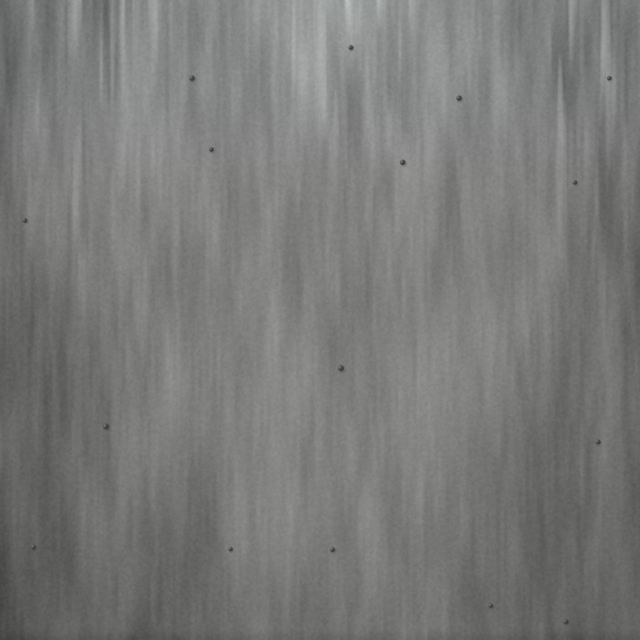
A WebGL 2 fragment shader for this texture:

```glsl
#version 300 es
precision highp float;
// Brushed grey metal sheet with short vertical smudges, pale runs from the top
// and a few small rivets. Smudges are layers of column noise, each column
// shifted at random along its length; broad light and fine grain finish it.

uniform vec2 u_resolution;
out vec4 fragColor;

// Integer hash of a lattice cell, result in 0..1
float hash(vec2 cell, uint seed) {
    uvec2 q = uvec2(ivec2(cell));
    uint h = q.x * 1597334677u ^ q.y * 3812015801u ^ seed * 2798796415u;
    h = (h ^ (h >> 16)) * 2146121005u;
    h = (h ^ (h >> 15)) * 2221713035u;
    return float((h ^ (h >> 16)) >> 8) / 16777216.0;
}

// Smooth value noise on a square lattice
float valueNoise(vec2 p, uint seed) {
    vec2 i = floor(p);
    vec2 f = smoothstep(0.0, 1.0, p - i);
    float low = mix(hash(i, seed), hash(i + vec2(1, 0), seed), f.x);
    float high = mix(hash(i + vec2(0, 1), seed), hash(i + vec2(1, 1), seed), f.x);
    return mix(low, high, f.y);
}

// One column of smooth noise, shifted by a random amount
float column(float id, float y, uint seed) {
    float shifted = y + 16.0 * hash(vec2(id, -7.0), seed);
    float i = floor(shifted);
    float f = smoothstep(0.0, 1.0, shifted - i);
    return mix(hash(vec2(id, i), seed), hash(vec2(id, i + 1.0), seed), f);
}

// Staggered streaks: neighbouring columns blended sideways
float streaks(vec2 p, vec2 frequency, uint seed) {
    vec2 q = p * frequency;
    float id = floor(q.x);
    float blend = smoothstep(0.0, 1.0, q.x - id);
    return mix(column(id, q.y, seed), column(id + 1.0, q.y, seed), blend);
}

// Broad light: bright upper middle, dim sides and foot
float sheetLight(vec2 uv) {
    float side = pow(abs(uv.x - 0.52) * 2.0, 2.2);
    float foot = 1.0 - smoothstep(0.0, 0.5, uv.y);
    float top = smoothstep(0.6, 1.0, uv.y) * (1.0 - 0.7 * side);
    float rim = 1.0 - smoothstep(0.0, 0.02, uv.y);
    return 0.519 - 0.11 * side - 0.075 * foot + 0.045 * top - 0.04 * rim;
}

// Soft mottling plus smudges from wide to hair-thin, centred on zero
float brushing(vec2 p) {
    float sum = 0.08 * (valueNoise(p * vec2(7.0, 5.0), 1u) - 0.5);
    vec2 frequency = vec2(19.0, 6.0);
    float weight = 0.066;
    for (uint layer = 2u; layer < 6u; layer++) {
        sum += weight * (streaks(p, frequency, layer) - 0.5);
        frequency *= vec2(2.1, 1.35);
        weight *= 0.86;
    }
    return sum;
}

// Thin pale runs gathered in a few bands that fade downward
float paleRuns(vec2 p, float height) {
    float band = smoothstep(0.5, 0.85, streaks(p, vec2(10.0, 2.5), 11u));
    float line = smoothstep(0.5, 0.95, streaks(p, vec2(120.0, 6.0), 12u));
    return band * line * smoothstep(0.5, 0.95, height);
}

// Fine isotropic grain; the turned lattices hide each other's rows
float grain(vec2 p) {
    vec2 turned = mat2(0.8, 0.6, -0.6, 0.8) * p;
    vec2 crossed = mat2(0.92, -0.39, 0.39, 0.92) * p;
    return valueNoise(turned * 230.0, 31u) + valueNoise(crossed * 330.0, 32u) - 1.0;
}

// Scattered rivets: x is shade to blend in, y is coverage, z is soft shadow
vec3 rivets(vec2 p, float pixel) {
    const float grid = 5.0;
    vec2 cell = floor(p * grid);
    vec2 jitter = vec2(hash(cell, 21u), hash(cell, 22u));
    vec2 d = p - (cell + mix(vec2(0.1), vec2(0.9), jitter)) / grid;
    float present = step(hash(cell, 23u), 0.82);
    float radius = mix(0.0033, 0.0045, hash(cell, 24u));
    float cover = 1.0 - smoothstep(radius - pixel * 0.7, radius + pixel * 0.7, length(d));
    float facing = dot(d, normalize(vec2(-1.0, 0.8))) / radius;
    float glint = 1.0 - smoothstep(0.0, radius * 0.7, length(d - radius * vec2(-0.4, 0.35)));
    float shade = 0.29 + 0.08 * facing + 0.14 * glint;
    vec2 shadowOffset = d - radius * vec2(0.35, -0.4);
    float shadow = 1.0 - smoothstep(radius * 0.7, radius * 1.8, length(shadowOffset));
    return vec3(shade, present * cover, present * shadow);
}

void main() {
    float size = min(u_resolution.x, u_resolution.y);
    vec2 uv = gl_FragCoord.xy / u_resolution;
    vec2 p = gl_FragCoord.xy / size;

    // Sheet surface, brushed more strongly toward the top
    float grey = sheetLight(uv);
    grey += brushing(p) * mix(0.85, 1.2, smoothstep(0.3, 1.0, uv.y));
    grey += 0.12 * paleRuns(p, uv.y);
    grey += 0.025 * grain(p);

    // Rivets with their shadows
    vec3 rivet = rivets(p, 1.0 / size);
    grey = mix(grey, grey * 0.85, rivet.z);
    grey = mix(grey, rivet.x, rivet.y);

    // Slightly warm below, slightly cool above
    vec3 tint = mix(vec3(1.0, 1.0, 0.988), vec3(0.985, 1.005, 1.0), smoothstep(0.6, 1.0, uv.y));
    fragColor = vec4(clamp(grey * tint, 0.0, 1.0), 1.0);
}
```
